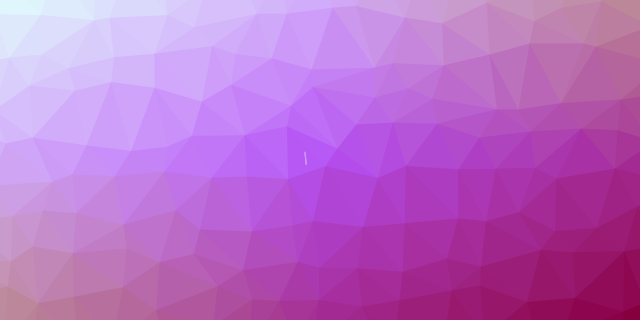
Give the GLSL for this background, as a Shadertoy shader.

```glsl
const float CELL = 0.127; // mesh spacing in canvas heights

vec2 hash2(vec2 p) {
    vec3 q = fract(p.xyx * vec3(0.1031, 0.1030, 0.0973));
    q += dot(q, q.yzx + 33.33);
    return fract((q.xx + q.yz) * q.zy);
}

float cross2(vec2 a, vec2 b) { return a.x * b.y - a.y * b.x; }

// Mesh vertex, in cell units
vec2 vertex(vec2 id) {
    return id + vec2(0.0, 0.5) + (hash2(id + 17.0) - 0.5) * 0.72;
}

// Three-stop ramp in CIELAB: pale cyan, violet, crimson
vec3 rampLab(float t) {
    vec3 ice = vec3(97.0, -9.0, -3.0);
    vec3 violet = vec3(54.0, 67.0, -66.0);
    vec3 crimson = vec3(27.5, 53.0, 3.0);
    return t < 0.5 ? mix(ice, violet, t * 2.0) : mix(violet, crimson, t * 2.0 - 1.0);
}

vec3 labToRgb(vec3 lab) {
    float fy = (lab.x + 16.0) / 116.0;
    vec3 f = vec3(fy + lab.y / 500.0, fy, fy - lab.z / 200.0);
    vec3 xyz = mix((f - 0.1379) * 0.1284, f * f * f, step(0.2069, f));
    xyz *= vec3(0.9505, 1.0, 1.089);
    vec3 rgb = vec3(dot(xyz, vec3(3.2406, -1.5372, -0.4986)),
                    dot(xyz, vec3(-0.9689, 1.8758, 0.0415)),
                    dot(xyz, vec3(0.0557, -0.2040, 1.0570)));
    rgb = clamp(rgb, 0.0, 1.0);
    return mix(rgb * 12.92, 1.055 * pow(rgb, vec3(1.0 / 2.4)) - 0.055, step(0.0031, rgb));
}

// Horizontal and vertical ramps averaged at a point in cell units
vec3 gradient(vec2 p) {
    vec2 uv = p * CELL * vec2(iResolution.y / iResolution.x, 1.0);
    uv = clamp(uv, 0.0, 1.0);
    return labToRgb(0.5 * (rampLab(uv.x) + rampLab(1.0 - uv.y)));
}

float edgeDistance(vec2 p, vec2 a, vec2 b) {
    return cross2(b - a, p - a) / length(b - a);
}

// Flat facet colour, weighted by its smooth coverage
vec4 facet(vec2 p, vec2 a, vec2 b, vec2 c, float pixel) {
    float d = min(edgeDistance(p, a, b), min(edgeDistance(p, b, c), edgeDistance(p, c, a)));
    float coverage = clamp(0.5 + d / pixel, 0.0, 1.0);
    if (coverage <= 0.0) return vec4(0.0);
    return vec4(gradient((a + b + c) / 3.0), 1.0) * coverage;
}

// True when the b-c diagonal satisfies the Delaunay condition
bool splitsAlongBC(vec2 a, vec2 b, vec2 c, vec2 d) {
    vec2 ab = b - a, ac = c - a, db = b - d, dc = c - d;
    return cross2(ab, ac) * dot(dc, db) + dot(ab, ac) * cross2(dc, db) >= 0.0;
}

void mainImage(out vec4 fragColor, in vec2 fragCoord) {
    vec2 p = fragCoord / iResolution.y / CELL;
    float pixel = 1.0 / (iResolution.y * CELL);
    vec2 base = floor(p - vec2(0.0, 0.5));

    // Gather the facets of nearby jittered cells
    vec4 sum = vec4(0.0);
    for (int j = -1; j <= 1; j++) {
        for (int i = -1; i <= 1; i++) {
            vec2 id = base + vec2(i, j);
            vec2 a = vertex(id);
            vec2 b = vertex(id + vec2(1.0, 0.0));
            vec2 c = vertex(id + vec2(0.0, 1.0));
            vec2 d = vertex(id + 1.0);
            if (splitsAlongBC(a, b, c, d))
                sum += facet(p, a, b, c, pixel) + facet(p, d, c, b, pixel);
            else
                sum += facet(p, a, b, d, pixel) + facet(p, a, d, c, pixel);
        }
    }
    vec3 color = sum.rgb / max(sum.a, 1e-4);

    // Hairline glint near the centre
    vec2 q = p * CELL - vec2(0.955, 0.505);
    float glint = smoothstep(0.004, 0.001, abs(q.x + 0.1 * q.y))
                * smoothstep(0.024, 0.016, abs(q.y));
    color = mix(color, vec3(0.86, 0.69, 0.98), 0.7 * glint);

    fragColor = vec4(color, 1.0);
}
```
